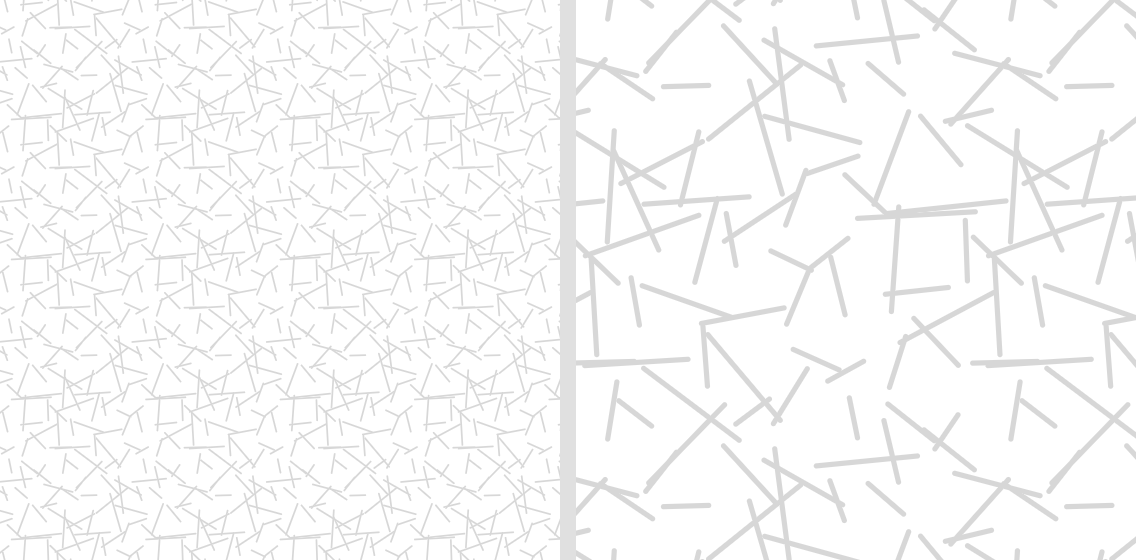
Left, the full canvas; right, a detail of the centre.
Reproduce this pattern procedurally as a WebGL 2 fragment shader.

```glsl
#version 300 es
precision highp float;
precision highp int;
// Scattered thin grey sticks crossing at all angles on white, in a repeating tile.

uniform vec2 u_resolution;
out vec4 fragColor;

const float TILE_CELLS = 8.0; // cells along each side of the repeating tile

// Integer hash (PCG): four random values in 0..1 per cell
vec4 hash4(vec2 cell) {
    uvec4 v = uvec4(uvec2(cell), 17u, 5u) * 1664525u + 1013904223u;
    for (int i = 0; i < 2; i++) {
        v.x += v.y * v.w;
        v.y += v.z * v.x;
        v.z += v.x * v.y;
        v.w += v.y * v.z;
        v ^= v >> 16u;
    }
    return vec4(v >> 8u) / 16777216.0;
}

// Distance to a stick centred on the origin
float stickDistance(vec2 p, vec2 direction, float halfLength) {
    float along = clamp(dot(p, direction), -halfLength, halfLength);
    return length(p - direction * along);
}

void main() {
    vec2 p = gl_FragCoord.xy / u_resolution.y;
    vec2 cellSize = vec2(0.24, 0.25) / TILE_CELLS;
    vec2 home = floor(p / cellSize);

    // Nearest stick among the cells within reach
    float nearest = 1.0;
    for (int y = -2; y <= 2; y++) {
        for (int x = -2; x <= 2; x++) {
            vec2 cell = home + vec2(x, y);
            vec4 rnd = hash4(mod(cell, TILE_CELLS));
            vec2 center = (cell + 0.5 + 0.8 * (rnd.xy - 0.5)) * cellSize;

            // Neighbouring cells take different sectors, so sticks cross openly
            float sector = mod(cell.x + 2.0 * cell.y, 4.0);
            float angle = (sector + 1.3 * rnd.z) * 0.785398;
            vec2 direction = vec2(cos(angle), sin(angle));

            float halfLength = mix(0.012, 0.036, rnd.w);
            nearest = min(nearest, stickDistance(p - center, direction, halfLength));
        }
    }

    // Antialiased ink over paper
    float pixel = 1.0 / u_resolution.y;
    float ink = clamp((0.00155 - nearest) / pixel + 0.5, 0.0, 1.0);
    vec3 paper = vec3(1.0);
    vec3 grey = vec3(0.845);
    fragColor = vec4(mix(paper, grey, ink), 1.0);
}
```
